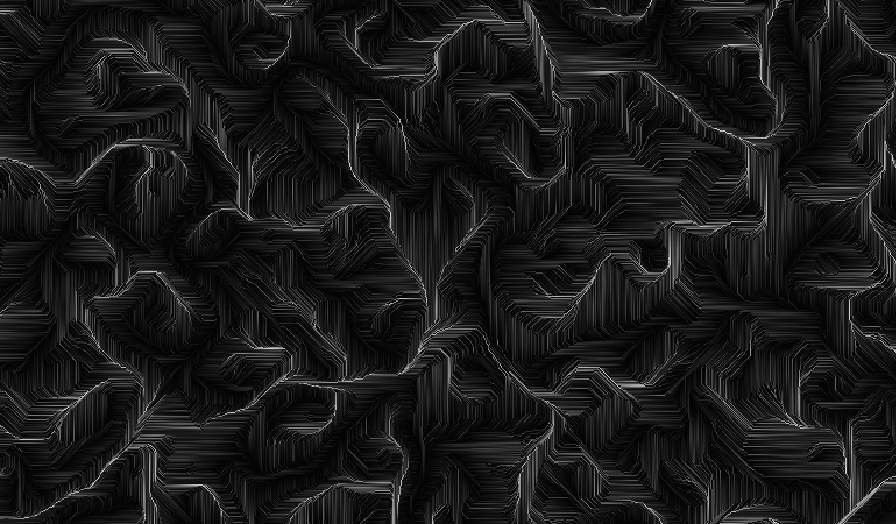
Reproduce this texture procedurally as a Shadertoy shader.

```glsl
// Drainage map of an invented terrain: thin bright rivers fed by fine streaks.
// Two upstream paths start on either side of each grid cell; the area enclosed
// between them is the land that drains through the cell and sets its brightness.

#define ROWS 450.0        // grid cells over the canvas height
#define BASIN 76.0        // size of the large bends of the flow, in cells
#define DETAIL 0.4        // size of the small bends relative to BASIN
#define DETAIL_TURN 0.36  // strength of the small bends
#define TURN_RANGE 9.0    // spread of flow directions, in radians
#define DIAGONAL 0.6      // slope ratio above which water runs diagonally
#define ROUGHNESS 0.36    // random spread of that ratio from cell to cell
#define STREAK 26.0       // length of the fine streaks, in cells
#define FULL_AREA 480.0   // drained area of a bright river, in cells
#define TONE_POWER 0.68   // contrast between hillsides and rivers
#define PATH_STEPS 54     // length of the upstream paths, in cells
#define SEED 37.0

const mat2 TURN = mat2(0.8, 0.6, -0.6, 0.8);

float hash(vec2 p) {
    uvec2 q = uvec2(ivec2(p));
    uint n = (q.x * 1597334673u) ^ (q.y * 3812015801u);
    n = (n ^ (n >> 15)) * 2246822519u;
    return float((n ^ (n >> 13)) >> 8) / 16777216.0;
}

float cross2(vec2 a, vec2 b) {
    return a.x * b.y - a.y * b.x;
}

float noise(vec2 p) {
    vec2 i = floor(p), f = p - i;
    f = f * f * (3.0 - 2.0 * f);
    float low = mix(hash(i), hash(i + vec2(1.0, 0.0)), f.x);
    float high = mix(hash(i + vec2(0.0, 1.0)), hash(i + vec2(1.0, 1.0)), f.x);
    return mix(low, high, f.y);
}

// Smooth upstream direction
vec2 flow(vec2 cell) {
    float large = noise(TURN * cell / BASIN + SEED);
    float small = noise(cell * TURN / (BASIN * DETAIL) + 3.0 * SEED);
    float angle = TURN_RANGE * (large + DETAIL_TURN * small);
    return vec2(cos(angle), sin(angle));
}

// Snaps a direction to one of the eight neighbours
vec2 snap(vec2 direction, float limit) {
    vec2 size = abs(direction);
    return sign(direction) * step(limit * max(size.x, size.y), size);
}

vec2 upstream(vec2 cell) {
    return snap(flow(cell), DIAGONAL + ROUGHNESS * (hash(cell + 4000.0) - 0.5));
}

// Area between the two upstream paths that start beside a cell
float drainedArea(vec2 cell, vec2 direction) {
    vec2 size = abs(direction);
    vec2 left = cell;
    vec2 right = cell + (size.x > size.y ? vec2(0.0, 1.0) : vec2(1.0, 0.0));
    float area = 0.0;
    for (int i = 0; i < PATH_STEPS; i++) {
        vec2 nextLeft = left + upstream(left);
        vec2 nextRight = right + upstream(right);
        area += 0.5 * cross2(nextRight - left, nextLeft - right);
        left = nextLeft;
        right = nextRight;
        if (left == right) break;
    }
    return abs(area);
}

// Uneven rain: long thin streaks along the flow
float rain(vec2 cell, vec2 direction) {
    vec2 along = snap(direction, DIAGONAL);
    float streak = noise(vec2(cross2(cell, along), dot(cell, along) / STREAK) + 900.0);
    return mix(0.15, 1.6, streak * streak);
}

float riverTone(vec2 cell) {
    vec2 direction = flow(cell);
    float water = drainedArea(cell, direction) * rain(cell, direction) + 0.4;
    float tone = pow(water / FULL_AREA, TONE_POWER);
    return 0.88 * (1.0 - exp(-1.15 * tone));
}

void mainImage(out vec4 fragColor, in vec2 fragCoord) {
    // Average several cells where a pixel is larger than a cell
    int samples = iResolution.y < 0.95 * ROWS ? 2 : 1;
    float tone = 0.0;
    for (int i = 0; i < samples * samples; i++) {
        vec2 part = (vec2(float(i % samples), float(i / samples)) + 0.5) / float(samples);
        vec2 point = floor(fragCoord) + part;
        tone += riverTone(floor(point / iResolution.y * ROWS));
    }
    fragColor = vec4(vec3(tone / float(samples * samples)), 1.0);
}
```
